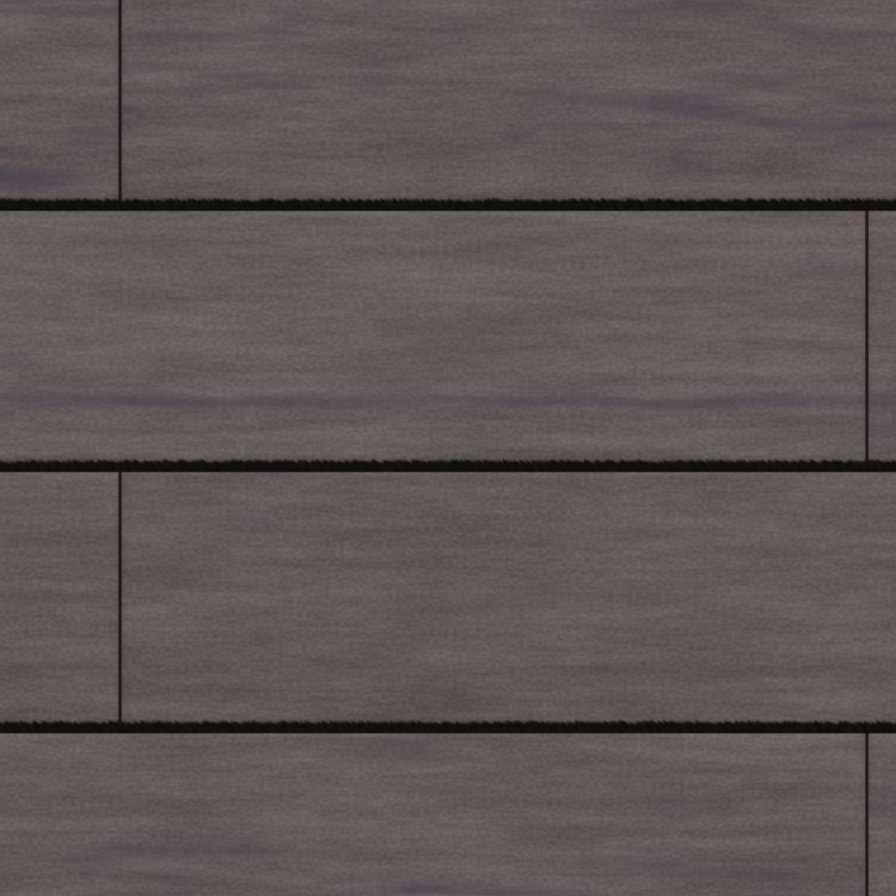
A WebGL 1 fragment shader for this texture:

```glsl
precision highp float;

uniform vec2 u_resolution;

#define ROW_PITCH 0.2915
#define ROW_START 0.188
#define BOARD_LENGTH 1.667
#define JOINT_START 0.134
#define GROOVE_HALF 0.0064
#define JOINT_HALF 0.0018
#define WOOD_COLOR vec3(0.390, 0.350, 0.355)
#define STAIN_COLOR vec3(0.285, 0.265, 0.300)
#define GROOVE_COLOR vec3(0.065, 0.058, 0.055)
#define JOINT_COLOR vec3(0.110, 0.095, 0.095)
#define GRAIN_AMOUNT 1.0
#define STAIN_AMOUNT 0.75

float hash(vec2 p) {
  p = fract(p * vec2(0.1031, 0.1137));
  p += dot(p, p.yx + 33.33);
  return fract((p.x + p.y) * p.x * 17.0);
}

vec2 gradient(vec2 cell) {
  float angle = 6.28318 * hash(cell);
  return vec2(cos(angle), sin(angle));
}

float gradientNoise(vec2 p) {
  vec2 i = floor(p), f = fract(p);
  vec2 u = f * f * f * (f * (f * 6.0 - 15.0) + 10.0);
  vec2 e = vec2(1.0, 0.0);
  float a = dot(gradient(i), f);
  float b = dot(gradient(i + e.xy), f - e.xy);
  float c = dot(gradient(i + e.yx), f - e.yx);
  float d = dot(gradient(i + e.xx), f - e.xx);
  return mix(mix(a, b, u.x), mix(c, d, u.x), u.y);
}

// Fine fibres stretched along the board, plus a speckled surface
float woodGrain(vec2 p) {
  float grain = 0.040 * gradientNoise(p * vec2(3.0, 34.0));
  grain += 0.038 * gradientNoise(p * vec2(9.0, 85.0));
  grain += 0.028 * gradientNoise(p * vec2(32.0, 190.0));
  grain += 0.045 * gradientNoise(p * vec2(190.0, 260.0));
  return grain + 0.020 * gradientNoise(p * 5.0);
}

// Broken, slightly wavy bluish streaks gathered in patches
float stainStreaks(vec2 p) {
  p.y += 0.006 * gradientNoise(p * vec2(9.0, 12.0));
  float streak = smoothstep(0.0, 0.5, gradientNoise(p * vec2(4.5, 42.0)));
  streak += 0.6 * smoothstep(0.05, 0.5, gradientNoise(p * vec2(11.0, 75.0) + 7.0));
  return streak * smoothstep(-0.3, 0.35, gradientNoise(p * vec2(2.2, 9.0) + 3.0));
}

void main() {
  vec2 uv = gl_FragCoord.xy / u_resolution.y;
  float px = 1.0 / u_resolution.y;

  // Rows of boards, every other one shifted by half a length
  float level = (uv.y - ROW_START) / ROW_PITCH;
  float row = floor(level);
  float height = fract(level);
  float along = (uv.x - JOINT_START) / BOARD_LENGTH - 0.5 * mod(row, 2.0);
  float column = floor(along);
  vec2 board = vec2(column, row) + 20.0;
  vec2 p = uv + board * vec2(3.7, 5.3);

  // Board surface
  vec3 color = WOOD_COLOR + 0.016 * (hash(board) - 0.5);
  color += 0.012 * (height - 0.5);
  color += GRAIN_AMOUNT * woodGrain(p) * vec3(1.0, 0.98, 0.93);

  // Stains vary in a cycle of three rows and thicken toward the lower edge
  float kind = mod(row, 3.0);
  float strength = mix(0.35, 1.0, step(1.5, kind)) * mix(1.0, 0.5, height);
  float stain = strength * stainStreaks(p);

  // One long meandering streak in the middle kind of board
  float wander = 0.25 + 0.035 * gradientNoise(vec2(p.x * 6.0, 2.5));
  float streakWidth = 0.022 + 0.014 * gradientNoise(vec2(p.x * 9.0, 8.5));
  float line = 1.0 - smoothstep(0.0, 2.0 * streakWidth, abs(height - wander));
  line *= 0.65 + 0.5 * gradientNoise(vec2(p.x * 5.0, 4.5));
  stain += line * step(0.5, kind) * step(kind, 1.5);
  color = mix(color, STAIN_COLOR, STAIN_AMOUNT * clamp(stain, 0.0, 1.0));

  // Thin butt joint with a faint shadow beside it
  float jointDist = abs(fract(along + 0.5) - 0.5) * BOARD_LENGTH;
  color *= 1.0 - 0.16 * exp(-jointDist / 0.003);
  float joint = 1.0 - smoothstep(JOINT_HALF - px, JOINT_HALF + px, jointDist);
  color = mix(color, JOINT_COLOR, 0.92 * joint);

  // Groove with a crisp lower lip and a frayed upper edge
  float grooveDist = (fract(level + 0.5) - 0.5) * ROW_PITCH;
  float slant = uv.x + 0.5 * grooveDist;
  float fray = 0.0028 * gradientNoise(vec2(slant * 210.0, floor(level + 0.5) + 0.5));
  float upper = smoothstep(-0.0022, 0.0022 + px, grooveDist - GROOVE_HALF + 0.001 - fray);
  float lower = smoothstep(-px, px, -grooveDist - GROOVE_HALF);
  float lip = exp(-abs(grooveDist + GROOVE_HALF + 0.003) / 0.0015);
  color += 0.022 * lip * (1.0 - joint);
  color *= 1.0 - 0.14 * exp(-max(grooveDist - GROOVE_HALF, 0.0) / 0.004) * step(0.0, grooveDist);
  vec3 grooveColor = GROOVE_COLOR + 0.025 * gradientNoise(vec2(slant * 180.0, uv.y * 90.0));
  color = mix(grooveColor, color, max(upper, lower));

  gl_FragColor = vec4(color, 1.0);
}
```
